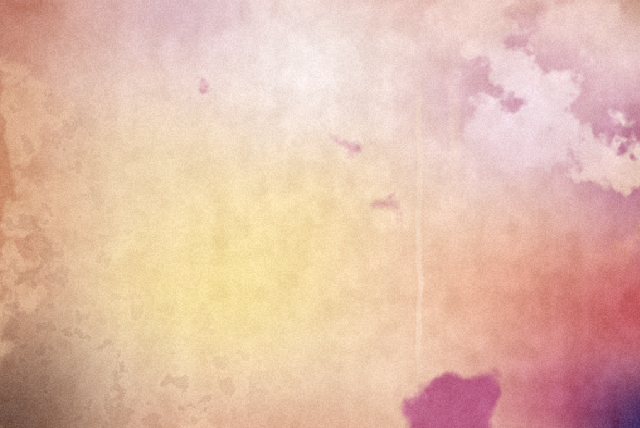
Write a Shadertoy shader that draws this background.

```glsl
#define WARP 0.05
#define GRAIN 0.065
#define MOTTLE 0.13
#define STREAKS 0.05
#define FLAKE_EDGE 0.05
#define FLAKE_SCALE 7.0
#define GRAIN_CELLS 340.0

float hash(vec2 p) {
    vec3 q = fract(p.xyx * vec3(0.1031, 0.1030, 0.0973));
    q += dot(q, q.yzx + 33.33);
    return fract((q.x + q.y) * q.z);
}

// Random cell values blended around jittered cell centres
float cellNoise(vec2 p) {
    vec2 cell = floor(p);
    float sum = 0.0, total = 0.0;
    for (int y = -1; y <= 1; y++)
    for (int x = -1; x <= 1; x++) {
        vec2 id = cell + vec2(x, y);
        vec2 d = id + 0.15 + 0.7 * vec2(hash(id), hash(id + 57.3)) - p;
        float weight = exp(-5.0 * dot(d, d));
        sum += weight * hash(id + 113.7);
        total += weight;
    }
    return sum / total;
}

float layers(vec2 p) {
    float sum = 0.0, amp = 0.5;
    for (int i = 0; i < 5; i++) {
        sum += amp * cellNoise(p);
        p = mat2(1.6, 1.2, -1.2, 1.6) * p + 19.1;
        amp *= 0.56;
    }
    return sum / 1.074;
}

float spot(vec2 uv, vec2 centre, vec2 size) {
    vec2 d = (uv - centre) / size;
    return exp(-dot(d, d));
}

void glow(inout vec3 col, vec2 uv, vec2 centre, vec2 size, vec3 tint) {
    col = mix(col, tint, spot(uv, centre, size));
}

float flakes(float noise, float level) {
    return smoothstep(level - FLAKE_EDGE, level + FLAKE_EDGE, noise);
}

// Pale vertical run of paint with a wavering width
float drip(vec2 uv, float x, float width, float low, float high) {
    float wobble = 0.0015 * sin(uv.y * 23.0) + 0.001 * sin(uv.y * 61.0);
    float line = 1.0 - smoothstep(width * 0.4, width, abs(uv.x - x - wobble));
    return line * smoothstep(low, low + 0.15, uv.y) * (1.0 - smoothstep(high - 0.2, high, uv.y));
}

void mainImage(out vec4 fragColor, in vec2 fragCoord) {
    vec2 uv = fragCoord / iResolution.xy;
    vec2 p = fragCoord / iResolution.y;
    float broad = layers(p * 4.0);
    float ragged = layers(p * FLAKE_SCALE + 31.0);
    float fine = layers(p * 24.0 + 7.0);
    vec2 w = uv + WARP * (vec2(broad, ragged) - 0.5);

    // Warm centre and pale upper wash
    vec3 col = mix(vec3(0.945, 0.845, 0.745), vec3(0.94, 0.85, 0.82), smoothstep(0.45, 0.8, w.y));
    glow(col, w, vec2(0.22, 0.60), vec2(0.18, 0.16), vec3(0.95, 0.865, 0.74));
    glow(col, w, vec2(0.46, 0.44), vec2(0.15, 0.22), vec3(0.95, 0.85, 0.66));
    glow(col, w, vec2(0.33, 0.33), vec2(0.19, 0.20), vec3(0.97, 0.885, 0.63));
    glow(col, w, vec2(0.46, 0.87), vec2(0.13, 0.18), vec3(0.97, 0.93, 0.92));
    glow(col, w, vec2(0.27, 1.00), vec2(0.13, 0.14), vec3(0.88, 0.76, 0.80));
    glow(col, w, vec2(0.80, 0.32), vec2(0.19, 0.19), vec3(0.93, 0.73, 0.61));
    glow(col, w, vec2(0.83, 0.70), vec2(0.15, 0.20), vec3(0.91, 0.78, 0.81));

    // Worn, darker border
    glow(col, w, vec2(0.80, 1.03), vec2(0.25, 0.10), vec3(0.87, 0.69, 0.66));
    glow(col, w, vec2(0.38, -0.04), vec2(0.40, 0.13), vec3(0.87, 0.68, 0.57));
    glow(col, w, vec2(-0.03, 0.55), vec2(0.14, 0.55), vec3(0.80, 0.56, 0.43));
    glow(col, w, vec2(-0.02, 1.02), vec2(0.17, 0.18), vec3(0.75, 0.48, 0.42));
    glow(col, w, vec2(-0.03, -0.02), vec2(0.18, 0.23), vec3(0.43, 0.30, 0.25));
    glow(col, w, vec2(1.03, 0.27), vec2(0.19, 0.19), vec3(0.76, 0.33, 0.36));
    glow(col, w, vec2(0.93, 0.05), vec2(0.17, 0.14), vec3(0.76, 0.35, 0.46));
    glow(col, w, vec2(1.02, -0.02), vec2(0.10, 0.13), vec3(0.20, 0.11, 0.34));
    glow(col, w, vec2(1.03, 1.03), vec2(0.07, 0.10), vec3(0.72, 0.52, 0.42));

    // Mauve stains and peeling pale paint at the upper right
    float mauve = max(spot(uv, vec2(1.0, 0.63), vec2(0.10, 0.18)), 0.6 * spot(uv, vec2(0.83, 0.82), vec2(0.13, 0.14)));
    col = mix(col, vec3(0.70, 0.40, 0.55), 0.85 * mauve * flakes(1.0 - ragged, 0.47));
    float peel = spot(uv, vec2(0.83, 0.75), vec2(0.12, 0.13));
    col = mix(col, vec3(0.95, 0.88, 0.91), 0.8 * peel * flakes(ragged, 0.52));
    float rim = spot(uv, vec2(0.78, 1.0), vec2(0.26, 0.16));
    col = mix(col, vec3(0.95, 0.85, 0.81), 0.65 * rim * flakes(broad, 0.52));

    // Magenta stain on the lower edge
    float stain = spot(uv, vec2(0.71, 0.02), vec2(0.085, 0.11)) + 1.3 * (ragged - 0.5);
    col = mix(col, vec3(0.71, 0.32, 0.51), 0.85 * smoothstep(0.35, 0.65, stain));

    // Chips along the left and bottom
    float left = spot(uv, vec2(0.0, 0.5), vec2(0.20, 0.60)) + spot(uv, vec2(0.25, 0.05), vec2(0.22, 0.20));
    col = mix(col, vec3(0.94, 0.80, 0.66), 0.5 * min(left, 1.0) * flakes(ragged, 0.60));
    col = mix(col, col * vec3(0.85, 0.78, 0.74), 0.5 * min(left, 1.0) * flakes(fine, 0.61));

    // Runs, brushed streaks, mottling and grain
    float runs = drip(uv, 0.655, 0.006, 0.08, 0.88) + 0.6 * drip(uv, 0.71, 0.012, 0.50, 0.90);
    col = mix(col, vec3(0.97, 0.88, 0.80), 0.5 * runs);
    float streak = layers(vec2(p.x * 28.0, p.y * 3.0)) - 0.5;
    float grain = hash(floor(p * GRAIN_CELLS)) - 0.5;
    float depth = 1.3 - 0.6 * dot(col, vec3(0.333));
    float relief = MOTTLE * (0.5 * (broad - 0.5) + fine - 0.5) + STREAKS * streak + GRAIN * grain;
    col += depth * relief * vec3(0.75, 1.0, 1.15);
    fragColor = vec4(clamp(col, 0.0, 1.0), 1.0);
}
```
